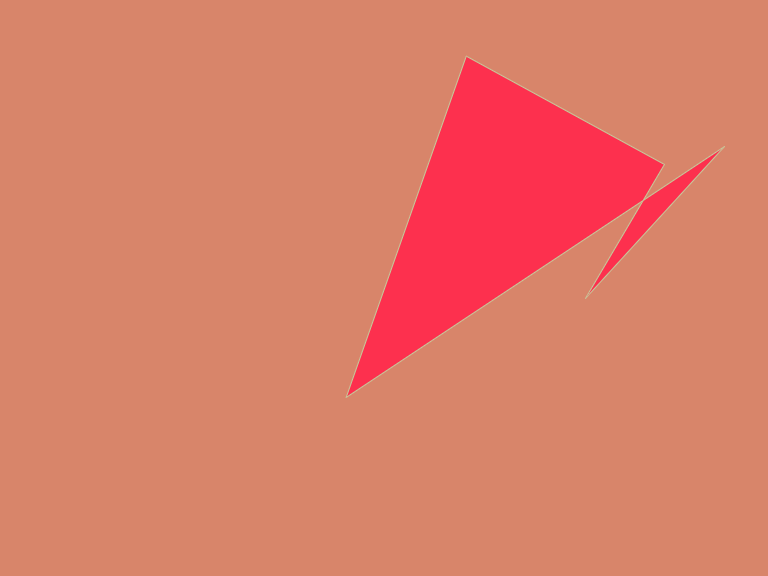
Give the GLSL for this background, as a Shadertoy shader.

```glsl
// A flat clay backdrop with one crimson five-point polygon that crosses itself.
// An even-odd signed distance gives the fill, and the distance to the nearest
// edge gives a pale hairline around it. Lengths are in canvas heights.

#define BACKDROP vec3(0.847, 0.522, 0.416)
#define CRIMSON vec3(0.992, 0.188, 0.306)
#define HAIRLINE vec3(0.78, 0.78, 0.60)
#define LINE_WIDTH 0.0018
#define CORNERS 5

// Signed distance to a closed polygon, negative inside by the even-odd rule
float polygonDistance(vec2 p, vec2 corners[CORNERS]) {
    float nearest = 1e9;
    float side = 1.0;
    for (int i = 0; i < CORNERS; i++) {
        vec2 a = corners[i];
        vec2 b = corners[(i + 1) % CORNERS];
        vec2 edge = b - a;
        vec2 toP = p - a;

        // Squared distance to this edge
        vec2 offset = toP - edge * clamp(dot(toP, edge) / dot(edge, edge), 0.0, 1.0);
        nearest = min(nearest, dot(offset, offset));

        // Flip the side whenever a horizontal ray crosses the edge
        bool spans = (a.y > p.y) != (b.y > p.y);
        if (spans && toP.x < edge.x * toP.y / edge.y) side = -side;
    }
    return side * sqrt(nearest);
}

// Share of a pixel that lies below a distance of zero
float coverage(float dist, float pixel) {
    return clamp(0.5 - dist / pixel, 0.0, 1.0);
}

void mainImage(out vec4 fragColor, in vec2 fragCoord) {
    float pixel = 1.0 / iResolution.y;
    float aspect = iResolution.x / iResolution.y;
    vec2 p = fragCoord * pixel;
    p.x *= (4.0 / 3.0) / aspect;

    vec2 corners[CORNERS] = vec2[CORNERS](
        vec2(0.8095, 0.9025),
        vec2(1.1535, 0.7145),
        vec2(1.0165, 0.4820),
        vec2(1.2577, 0.7455),
        vec2(0.6010, 0.3100)
    );
    float dist = polygonDistance(p, corners);

    // Fill, then the hairline centred on the edge
    vec3 color = mix(BACKDROP, CRIMSON, coverage(dist, pixel));
    float halfWidth = 0.5 * LINE_WIDTH;
    float line = coverage(abs(dist) - halfWidth, pixel)
               - coverage(abs(dist) + halfWidth, pixel);
    color = mix(color, HAIRLINE, line);

    fragColor = vec4(color, 1.0);
}
```
